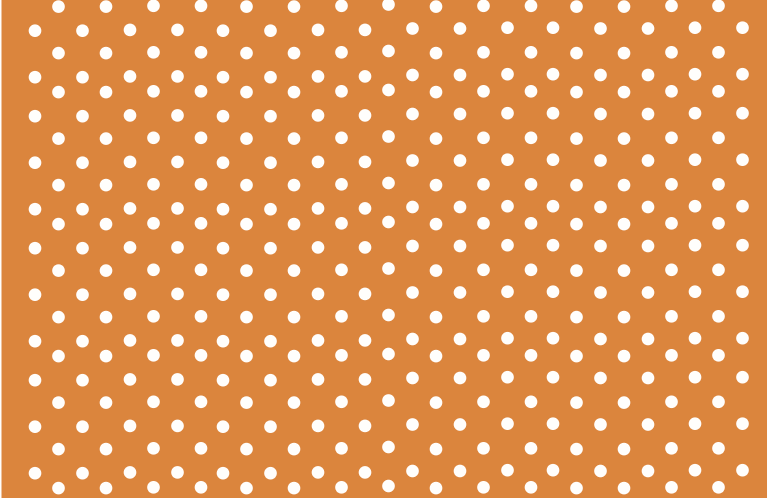
Write a Shadertoy shader that draws this pattern.

```glsl
// Staggered columns of white dots on orange, with slightly uneven spacing and thin pale side edges.

// Units: the canvas is 768 wide, y runs down from the top.

// Horizontal centre of a column; spacing repeats every seven columns.
float columnX(float start, float k) {
    float j = mod(k, 7.0);
    return start + 330.0 * floor(k / 7.0) + 47.5 * j - 2.0 * step(3.5, j);
}

// Small upward shift shared by alternating pairs of columns.
float pairLift(float k) {
    return -0.8 * mod(floor(k / 2.0), 2.0);
}

// Distance to a column of dots, three per vertical repeat.
float dotColumn(vec2 p, vec2 top) {
    float y = mod(p.y - top.y, 132.0);
    float dy = min(min(y, 132.0 - y), min(abs(y - 46.5), abs(y - 85.5)));
    return length(vec2(p.x - top.x, dy)) - 6.3;
}

float nearestColumn(float x, float start, float last) {
    return clamp(round((x - start) * 7.0 / 330.0), 0.0, last);
}

void mainImage(out vec4 fragColor, in vec2 fragCoord) {
    float pixel = 768.0 / iResolution.x;
    vec2 p = vec2(fragCoord.x, iResolution.y - fragCoord.y) * pixel;

    // Inner set: 15 columns, with the middle one raised
    float a = nearestColumn(p.x, 58.5, 14.0);
    float raised = 1.0 - step(0.5, abs(a - 7.0));
    float topA = 6.6 + pairLift(a - 7.0 * step(6.5, a)) - 2.1 * raised;
    float d = dotColumn(p, vec2(columnX(58.5, a), topA));

    // Outer set: 16 columns, with the right half raised
    float b = nearestColumn(p.x, 35.0, 15.0);
    float topB = 30.7 + pairLift(b) - 2.2 * step(7.5, b);
    d = min(d, dotColumn(p, vec2(columnX(35.0, b), topB)));

    // Pale strips along the left and right sides
    d = min(d, min(p.x - 1.5, 767.0 - p.x));

    vec3 orange = vec3(0.86, 0.52, 0.24);
    vec3 white = vec3(1.0, 0.995, 0.99);
    float cover = clamp(0.5 - d / pixel, 0.0, 1.0);
    fragColor = vec4(mix(orange, white, cover), 1.0);
}
```
